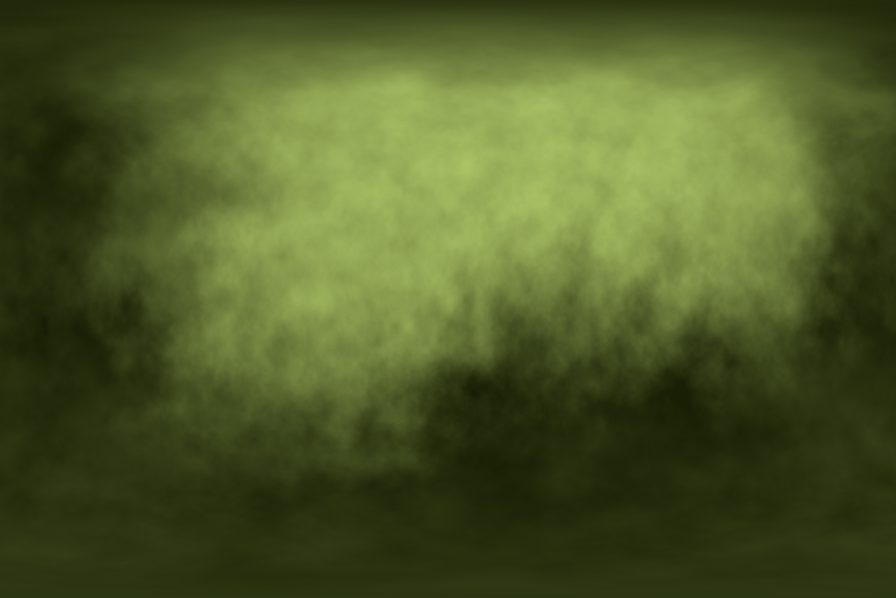
A Shadertoy shader for this background:

```glsl
// Mossy green backdrop: a broad soft glow framed by dark, drifting mist.

const vec3 SHADE = vec3(0.122, 0.150, 0.034);
const vec3 GLOW = vec3(0.620, 0.705, 0.362);
const vec2 GLOW_CENTER = vec2(0.59, 0.77);
const vec2 GLOW_SPREAD = vec2(0.30, 0.30);
const vec2 WARP = vec2(0.13, 0.17);
const float CLOUD_SCALE = 4.6;
const float OCTAVE_GAIN = 0.52;
const float MOTTLE = 0.36;
const float HAZE = 0.07;
const float PI = 3.14159;

float hash(ivec3 cell) {
    uvec3 q = uvec3(cell) * uvec3(73856093u, 19349663u, 83492791u);
    uint h = q.x ^ q.y ^ q.z;
    h = (h ^ (h >> 16)) * 73244475u;
    h = (h ^ (h >> 15)) * 73244475u;
    return float((h ^ (h >> 16)) & 65535u) / 65535.0;
}

float valueNoise(vec3 p) {
    ivec3 i = ivec3(floor(p));
    vec3 f = fract(p);
    f = f * f * (3.0 - 2.0 * f);
    vec4 corner;
    for (int k = 0; k < 4; k++) {
        ivec3 o = i + ivec3(k & 1, k >> 1, 0);
        corner[k] = mix(hash(o), hash(o + ivec3(0, 0, 1)), f.z);
    }
    vec2 row = mix(corner.xz, corner.yw, f.x);
    return mix(row.x, row.y, f.y);
}

// Layered noise centred on zero
float clouds(vec3 p) {
    float sum = 0.0, weight = 0.5;
    for (int k = 0; k < 6; k++) {
        sum += weight * (valueNoise(p) - 0.5);
        p = p.yzx * 2.03 + 17.3;
        weight *= OCTAVE_GAIN;
    }
    return sum;
}

// Wraps the canvas on a sphere, so the mist streaks toward top and bottom
vec3 sphereDirection(vec2 uv) {
    float lon = 2.0 * PI * uv.x;
    float lat = PI * (uv.y - 0.5);
    return vec3(cos(lat) * cos(lon), sin(lat), cos(lat) * sin(lon));
}

float blob(vec2 p, vec2 center, vec2 spread) {
    vec2 d = (p - center) / spread;
    return exp(-dot(d, d));
}

// Lit region bounded by soft sides and an uneven lower bank
float glowMask(vec2 p) {
    float bank = 0.31 + 0.15 * smoothstep(0.40, 0.60, p.x)
               + 0.12 * (1.0 - smoothstep(0.08, 0.30, p.x))
               + 0.08 * smoothstep(0.85, 1.0, p.x);
    float bottom = smoothstep(bank - 0.17, bank + 0.20, p.y);
    float left = smoothstep(0.03, 0.36, p.x);
    float right = 1.0 - smoothstep(0.80, 1.06, p.x);
    float top = 1.0 - smoothstep(0.81, 1.03, p.y);
    return bottom * left * right * top;
}

void mainImage(out vec4 fragColor, in vec2 fragCoord) {
    vec2 uv = fragCoord / iResolution.xy;
    vec3 dir = sphereDirection(uv) * CLOUD_SCALE;

    // Mist distorts the outline of the glow, least along the top
    float mist = clouds(dir + 31.0);
    float drift = clouds(dir * 0.8 + 67.0);
    float mottle = clouds(dir * 1.7 + 103.0);
    float calm = 1.0 - 0.7 * smoothstep(0.65, 0.95, uv.y);
    vec2 p = uv + WARP * vec2(drift, mist * calm);

    // Main light with a brighter heart
    float heart = blob(uv, GLOW_CENTER, GLOW_SPREAD);
    float light = glowMask(p) * (0.82 + 0.20 * heart);
    light *= 1.0 + MOTTLE * (mottle + 0.4 * drift);

    // Pockets of shadow
    float shadow = blob(p, vec2(0.53, 0.25), vec2(0.10, 0.13))
                 + blob(p, vec2(0.76, 0.31), vec2(0.11, 0.13))
                 + blob(p, vec2(0.07, 0.72), vec2(0.07, 0.12))
                 + blob(p, vec2(0.09, 0.42), vec2(0.10, 0.10))
                 + blob(p, vec2(0.97, 0.45), vec2(0.05, 0.12))
                 + blob(p, vec2(0.20, 0.58), vec2(0.025, 0.08));

    // Dim haze and faint veils in the dark areas
    float veil = blob(p, vec2(0.15, 0.57), vec2(0.06, 0.12))
               + 0.8 * blob(p, vec2(0.26, 0.22), vec2(0.12, 0.10))
               + 0.8 * blob(p, vec2(0.92, 0.28), vec2(0.09, 0.13));
    float rim = 1.0 - smoothstep(0.0, 0.16, uv.y);
    float haze = HAZE + 0.22 * (mist + 0.5 * mottle) + 0.09 * veil + 0.03 * rim;
    light += (1.0 - light) * haze - 0.09 * shadow * (1.0 - 0.5 * light);

    fragColor = vec4(mix(SHADE, GLOW, clamp(light, -0.05, 1.1)), 1.0);
}
```
